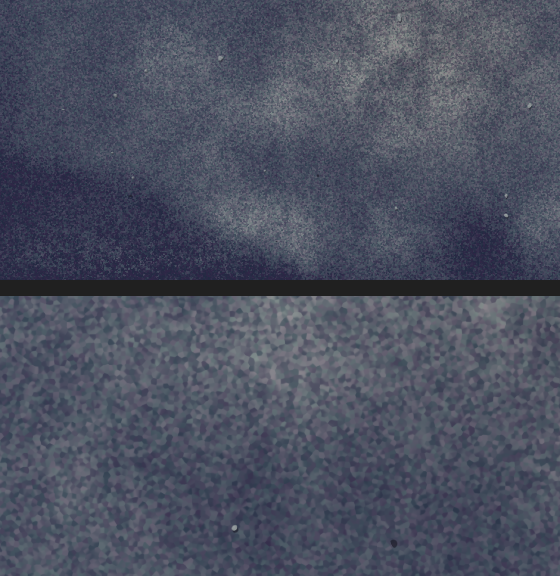
Top: the whole. Bottom: its middle third, enlarged.
Reproduce this texture procedurally as a Shadertoy shader.

```glsl
const vec3 NAVY  = vec3(0.160, 0.158, 0.268);
const vec3 SLATE = vec3(0.262, 0.288, 0.362);
const vec3 ASH   = vec3(0.470, 0.490, 0.518);
const vec3 CHIP  = vec3(0.600, 0.630, 0.630);
const vec3 SOOT  = vec3(0.110, 0.110, 0.160);

vec3 hash3(vec2 p) {
    vec3 q = fract(p.xyx * vec3(0.1031, 0.1030, 0.0973));
    q += dot(q, q.yxz + 33.33);
    return fract((q.xxy + q.yzz) * q.zyx);
}

// Smooth cellular noise: soft-edged cells, three independent values each
vec3 cells(vec2 p) {
    vec2 id = floor(p), f = fract(p);
    vec3 sum = vec3(0.0);
    float total = 0.0;
    for (int y = -1; y <= 1; y++)
    for (int x = -1; x <= 1; x++) {
        vec2 o = vec2(x, y);
        vec2 d = o + hash3(id + o).xy - f;
        float w = exp(-6.0 * dot(d, d));
        sum += w * hash3(id + o + 71.0);
        total += w;
    }
    return sum / total - 0.5;
}

float glow(vec2 p, vec2 center, vec2 radius) {
    vec2 q = (p - center) / radius;
    return exp(-dot(q, q));
}

float segment(vec2 p, vec2 a, vec2 b) {
    vec2 pa = p - a, ba = b - a;
    return length(pa - ba * clamp(dot(pa, ba) / dot(ba, ba), 0.0, 1.0));
}

vec2 warp(vec2 p, float amount) {
    vec2 w = sin(p.yx * vec2(9.0, 7.0) + vec2(0.4, 2.1));
    w += 0.6 * sin(p.yx * vec2(21.0, 17.0) + p * 8.0 + w);
    return p + amount * w;
}

// Worn pale patches
float wear(vec2 p) {
    float t = 0.10 * glow(p, vec2(1.36, 0.86), vec2(0.27, 0.32));
    t += 0.05 * glow(p, vec2(1.45, 0.62), vec2(0.25, 0.18));
    t += 0.06 * glow(p, vec2(1.82, 0.86), vec2(0.30, 0.35));
    t += 0.09 * glow(p, vec2(0.63, 0.86), vec2(0.14, 0.10));
    t += 0.05 * glow(p, vec2(0.75, 0.60), vec2(0.33, 0.25));
    t += 0.05 * glow(p, vec2(1.00, 0.61), vec2(0.07, 0.11));
    t += 0.08 * glow(p, vec2(0.93, 0.23), vec2(0.24, 0.08));
    t += 0.06 * glow(p, vec2(1.10, 0.11), vec2(0.08, 0.10));
    t += 0.06 * glow(p, vec2(1.42, 0.15), vec2(0.15, 0.12));
    return t + 0.06 * glow(p, vec2(1.97, 0.20), vec2(0.10, 0.15));
}

// Deep navy stains along the lower and left borders
float stain(vec2 p) {
    float edge = 0.45 - 0.10 * p.x - 0.28 * p.x * p.x;
    float t = 0.095 * smoothstep(-0.07, 0.08, edge - p.y);
    t += 0.11 * glow(p, vec2(1.74, 0.13), vec2(0.17, 0.14));
    t += 0.055 * glow(p, vec2(0.0, 0.70), vec2(0.13, 0.50));
    t += 0.04 * glow(p, vec2(0.93, 0.90), vec2(0.12, 0.15));
    return t + 0.04 * smoothstep(0.11, 0.0, p.y);
}

void mainImage(out vec4 fragColor, in vec2 fragCoord) {
    vec2 p = fragCoord / iResolution.y;
    float px = 1.0 / iResolution.y;

    // Clouds, dry speckle and fine grain
    float cloud = cells(p * 6.0).x + 0.7 * cells(p * 15.0).x;
    float speckle = cells(p * 55.0).x;
    vec3 grain = cells(p * 190.0);
    float streak = cells(p * vec2(45.0, 2.5)).x;

    float pale = wear(warp(p, 0.022)) * (1.0 + 0.9 * cloud + 0.5 * speckle);
    float dark = stain(warp(p, 0.012));
    float tone = 0.266 + pale - dark + 0.035 * cloud + 0.022 * speckle;
    tone += 0.012 * streak + (0.13 + 0.7 * pale) * grain.x;

    // Bluish flecks showing through the lower left stain
    float flecks = glow(p, vec2(0.45, 0.07), vec2(0.5, 0.10));
    tone += 0.09 * flecks * smoothstep(0.0, 0.35, grain.y + 0.6 * speckle + 0.3 * cloud);

    vec3 color = mix(NAVY, SLATE, smoothstep(0.12, 0.28, tone));
    color = mix(color, ASH, clamp((tone - 0.262) / 0.208, 0.0, 1.3));
    color += vec3(0.06, -0.015, 0.02) * grain.z;
    color += vec3(0.016, 0.003, -0.014) * glow(p, vec2(1.55, 0.85), vec2(0.5, 0.4));

    // Faint scuffs
    for (int i = 0; i < 9; i++) {
        vec3 h = hash3(vec2(i, 5.0));
        vec2 a = vec2(1.25, 0.64) + h.xy * vec2(0.5, 0.32);
        float angle = mix(0.05, 0.75, h.z);
        vec2 b = a + (0.04 + 0.10 * h.y) * vec2(cos(angle), sin(angle));
        float d = segment(warp(p, 0.003), a, b) - 0.002;
        float scuff = smoothstep(0.005 + px, -px, d) * (0.6 + speckle);
        color = mix(color, SOOT, 0.24 * scuff);
    }

    // Flaked chips with a shadow, and small dark pits
    vec2 ragged = p + 0.006 * cells(p * 110.0).xy;
    for (int i = 0; i < 18; i++) {
        vec3 h = hash3(vec2(i, 23.0));
        vec2 q = ragged - vec2(0.12 + 1.8 * h.x, 0.12 + 0.82 * h.y);
        float size = mix(0.003, 0.010, h.z * h.z);
        vec2 squash = vec2(0.8 + 0.6 * h.x, 1.3 - 0.5 * h.y);
        float shade = length((q + vec2(-0.3, 0.6) * size) * squash) - size;
        float chip = length(q * squash) - size;
        color = mix(color, SOOT, 0.7 * smoothstep(px, -px, shade));
        float lit = i % 4 == 3 ? 0.0 : 0.85;
        color = mix(color, CHIP + 0.1 * grain.x, lit * smoothstep(px, -px, chip));
    }

    fragColor = vec4(clamp(color, 0.0, 1.0), 1.0);
}
```
